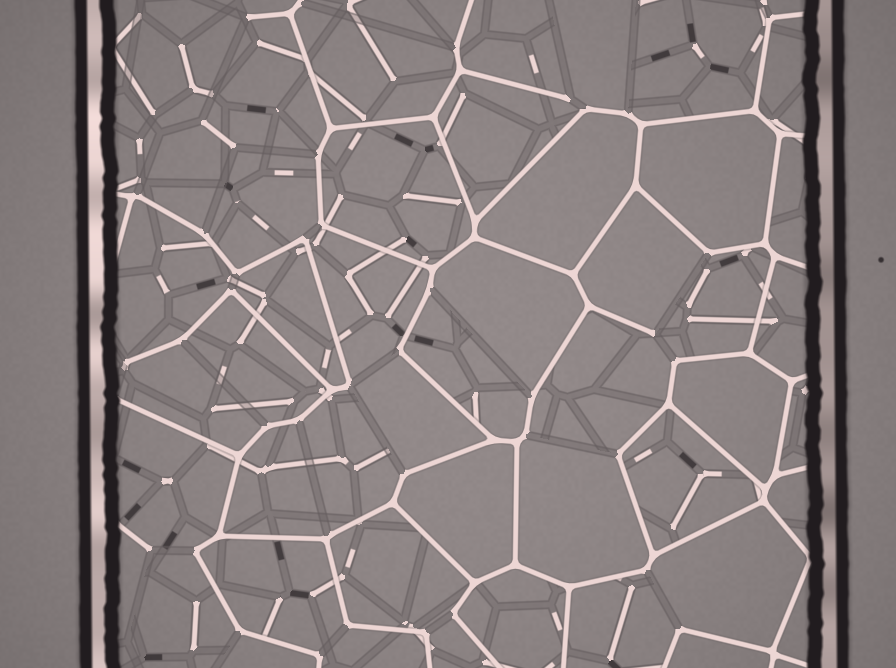
Reproduce this texture procedurally as a WebGL 2 fragment shader.

```glsl
#version 300 es
precision highp float;
// Cracked grey film with pale and hollow veins, held between two dark ragged rails.
uniform vec2 u_resolution;
out vec4 outColor;

const vec3 FILM = vec3(0.575, 0.54, 0.54);
const vec3 VEIN = vec3(0.93, 0.84, 0.83);
const vec3 GROOVE = vec3(0.39, 0.36, 0.365);
const vec3 SOOT = vec3(0.13, 0.11, 0.12);

// Centres of the widest cells
const vec2 WIDE_A = vec2(0.845, 0.712);
const vec2 WIDE_B = vec2(0.985, 0.615);
const vec2 WIDE_C = vec2(0.760, 0.505);

struct Wall {
  float edge, corner;   // distances to the nearest and second nearest wall
  vec2 site, middle, normal, key;
};

float hash(vec2 p) {
  vec3 q = fract(p.xyx * vec3(0.1031, 0.1030, 0.0973));
  q += dot(q, q.yzx + 33.33);
  return fract((q.x + q.y) * q.z);
}

float noise(vec2 p) {
  vec2 i = floor(p), f = fract(p);
  f = f * f * (3.0 - 2.0 * f);
  return mix(mix(hash(i), hash(i + vec2(1, 0)), f.x),
             mix(hash(i + vec2(0, 1)), hash(i + vec2(1, 1)), f.x), f.y);
}

float stripe(float x, float a, float b, float soft) {
  return smoothstep(a - soft, a + soft, x) - smoothstep(b - soft, b + soft, x);
}

float within(float d, float radius, float soft) {
  return 1.0 - smoothstep(radius - soft, radius + soft, d);
}

// Snap the cell that holds a wide centre to it, push the other sites outward
vec2 makeRoom(vec2 site, vec2 cell, vec2 centre, float size) {
  if (cell == floor(centre / size)) return centre;
  vec2 d = site - centre;
  return site + 0.8 * d * exp(-dot(d, d) / 0.01);
}

vec2 siteOf(vec2 cell, float size, float seed) {
  vec2 jitter = vec2(hash(cell + seed), hash(cell.yx + seed + 47.0));
  vec2 s = (cell + 0.06 + 0.88 * jitter) * size;
  s = makeRoom(s, cell, WIDE_A, size);
  s = makeRoom(s, cell, WIDE_B, size);
  return makeRoom(s, cell, WIDE_C, size);
}

// Straight walls between scattered sites
Wall cellWalls(vec2 p, float size, float seed) {
  vec2 base = floor(p / size), own = base;
  Wall w = Wall(9.0, 9.0, vec2(0), vec2(0), vec2(1, 0), vec2(0));
  float nearest = 9.0;
  for (int k = 0; k < 25; k++) {
    vec2 cell = base + vec2(k % 5 - 2, k / 5 - 2);
    vec2 s = siteOf(cell, size, seed);
    float d = distance(p, s);
    if (d < nearest) { nearest = d; own = cell; w.site = s; }
  }
  for (int k = 0; k < 25; k++) {
    vec2 cell = base + vec2(k % 5 - 2, k / 5 - 2);
    if (cell == own) continue;
    vec2 s = siteOf(cell, size, seed), m = 0.5 * (s + w.site), n = normalize(s - w.site);
    float d = dot(m - p, n);
    if (d < w.edge) {
      w.corner = w.edge; w.edge = d;
      w.middle = m; w.normal = n; w.key = cell + own;
    } else w.corner = min(w.corner, d);
  }
  return w;
}

// Hollow vein: dim core between two thin rims
vec3 hollow(vec3 col, float d, float px) {
  col = mix(col, GROOVE, 0.32 * within(d, 0.0055, px));
  return mix(col, GROOVE, 0.6 * within(abs(d - 0.0055), 0.0013, px));
}

// Filled vein with a faint shadow and a swollen joint
vec3 filled(vec3 col, Wall w, float amount, float px) {
  float radius = 0.0037 + 0.0028 * within(w.corner, 0.006, 0.004);
  col = mix(col, GROOVE, 0.4 * amount * within(w.edge, radius + 0.002, 0.002));
  return mix(col, VEIN, amount * within(w.edge, radius, px));
}

vec3 veins(vec3 col, vec2 p, float px) {
  Wall big = cellWalls(p, 0.165, 13.0), small = cellWalls(p, 0.102, 71.0);
  float wide = min(distance(big.site, WIDE_A), distance(big.site, WIDE_B));

  // Fine network: mostly hollow, with some filled runs and dark plugs
  if (wide > 0.03 && hash(big.site * 91.0) > 0.2) {
    col = hollow(col, small.edge, px);
    float r = hash(small.key + 5.0);
    float along = dot(p - small.middle, vec2(-small.normal.y, small.normal.x));
    float dash = within(abs(along), 0.014, px);
    col = mix(col, SOOT, 0.65 * step(r, 0.09) * dash * within(small.edge, 0.0045, px));
    col = filled(col, small, max(step(0.84, r), step(0.7, r) * dash), px);
  }
  // Coarse network: filled, except toward the two left corners
  float leftCorner = step(big.middle.x, 0.34) * step(0.27, abs(big.middle.y - 0.45));
  float lit = step(0.14 + 0.7 * leftCorner, hash(big.key + 29.0));
  if (lit < 0.5) return hollow(col, big.edge, px);
  return filled(col, big, lit, px);
}

// Pale strip between two sooty bands; x runs outward from the film
vec3 rail(vec3 col, float x, float y, float pale, float seed, float px) {
  float rough = 0.006 * (noise(vec2(y * 24.0, seed)) - 0.5) + 0.004 * (noise(vec2(y * 90.0, seed)) - 0.5);
  float outer = 0.059 + 0.3 * rough;
  col = mix(col, SOOT, 0.3 * stripe(x, -0.003, outer + 0.003, 0.006));
  col = mix(col, SOOT, stripe(x, rough, outer, 0.0015 + px));
  float tint = pale * (0.72 + 0.4 * noise(vec2(y * 17.0, seed + 9.0)));
  return mix(col, VEIN * tint, stripe(x, 0.021 + rough, 0.041, 0.003));
}

void main() {
  vec2 p = gl_FragCoord.xy / u_resolution.y;
  float px = 1.0 / u_resolution.y;
  float lean = 0.008 * (1.0 - p.y);
  float left = 0.171 + lean, right = 1.204 + lean;

  // Lamp falloff and fine grain
  vec2 off = p - vec2(0.68, 0.48);
  vec3 col = FILM * (1.0 - 0.26 * dot(off, off));
  col *= 0.985 + 0.03 * noise(p * 190.0);

  if (p.x > left - 0.02 && p.x < right + 0.02) col = veins(col, p, px);
  col = rail(col, left - p.x, p.y, 0.95, 3.0, px);
  col = rail(col, p.x - right, p.y, 0.68, 8.0, px);

  // Dust speck
  col = mix(col, SOOT, 0.8 * within(distance(p, vec2(1.319, 0.611)), 0.004, 0.002));
  outColor = vec4(col, 1.0);
}
```
